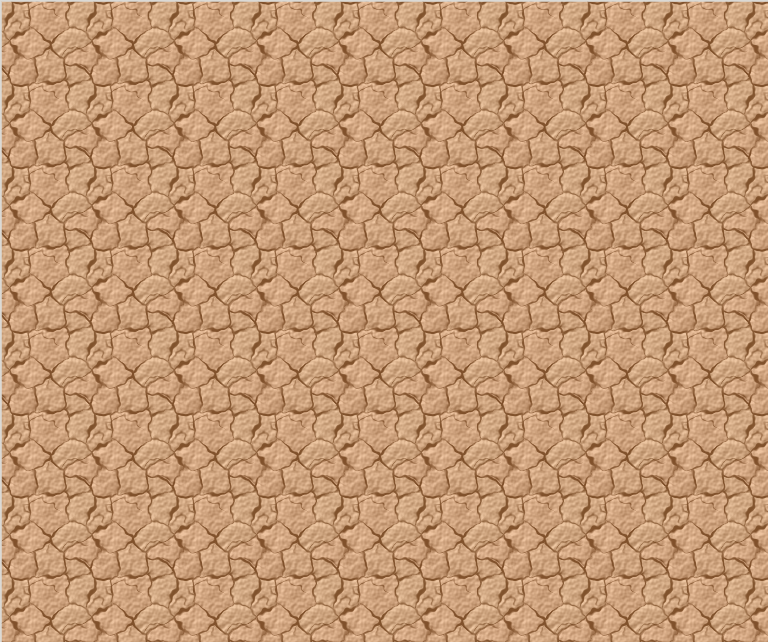
Give the GLSL for this texture, as a Shadertoy shader.

```glsl
// Cracked dry clay: one square tile of nine plates repeated over the canvas.
// Plates are a wrapping weighted Voronoi diagram with a noise-warped outline;
// edge direction and embossed gradient noise give the relief, lit from upper left.

#define TILES 9.33          // repeats across the width
#define GRID 3.0            // plates per tile side
#define CRACK_WIDTH 0.011   // half width, in tiles
#define RAGGEDNESS 0.06     // outline warp, in tiles
#define BULGE 0.022         // extra size of the middle plate
#define PINCH 0.09          // sideways drift that tapers the middle plate
#define RIM 0.24            // strength of edge lighting
#define GRAIN 0.8           // strength of surface relief
#define BORDER 0.0022       // pale top and left strip, in widths
#define CLAY_DARK vec3(0.48, 0.30, 0.15)
#define CLAY_LIGHT vec3(0.89, 0.735, 0.59)
#define BORDER_COLOR vec3(0.86, 0.85, 0.83)

const vec2 LIGHT = vec2(-0.6, -0.8);   // y points down in tile space

vec2 hash2(vec2 c) {
    vec3 q = fract(c.xyx * vec3(0.1031, 0.1030, 0.0973));
    q += dot(q, q.yzx + 33.33);
    return fract((q.xx + q.yz) * q.zy);
}

float cornerSlope(vec2 cell, vec2 f, vec2 corner, float period) {
    float a = 6.2832 * hash2(mod(cell + corner, period) + 7.0 * period).x;
    return dot(vec2(cos(a), sin(a)), f - corner);
}

// Gradient noise that wraps once per tile; period is a whole number.
float noise(vec2 p, float period) {
    p *= period;
    vec2 i = floor(p), f = p - i;
    vec2 u = f * f * f * (f * (f * 6.0 - 15.0) + 10.0);
    float top = mix(cornerSlope(i, f, vec2(0, 0), period),
                    cornerSlope(i, f, vec2(1, 0), period), u.x);
    float low = mix(cornerSlope(i, f, vec2(0, 1), period),
                    cornerSlope(i, f, vec2(1, 1), period), u.x);
    return mix(top, low, u.y);
}

float surface(vec2 p) {
    return 0.45 * noise(p, 7.0) + 0.35 * noise(p, 14.0) + 0.3 * noise(p, 25.0);
}

// Plate centre (xy) and weight (z). The outer columns lean opposite ways, and
// the plate below the middle moves aside so the middle one ends in a point.
vec3 plateSeed(vec2 cell) {
    vec2 id = mod(cell, GRID);
    float lean = -sin(2.0944 * id.y) * cos(1.5708 * id.x);
    float drift = 0.05 * sin(1.6 * id.y - 0.4) * cos(1.2 * id.x - 0.3);
    vec2 offset = vec2(PINCH * lean, 0.09 + drift);
    bool aside = id.x == 1.0 && id.y == 2.0;
    if (aside) offset += vec2(0.40, 0.20);
    float weight = aside ? 0.0 : BULGE * (1.0 - length(id - 1.0));
    return vec3((cell + 0.5) / GRID + offset, weight);
}

// Distance to the nearest plate border, its direction, and the plate's cell.
float plateBorder(vec2 p, out vec2 toBorder, out vec2 plate) {
    vec2 base = floor(p * GRID);
    float nearest = 1e3;
    for (int y = -3; y <= 3; y++)
    for (int x = -3; x <= 3; x++) {
        vec2 cell = base + vec2(x, y);
        vec3 s = plateSeed(cell);
        float power = dot(p - s.xy, p - s.xy) - s.z;
        if (power < nearest) { nearest = power; plate = cell; }
    }
    vec2 centre = plateSeed(plate).xy;
    float border = 1e3;
    for (int y = -3; y <= 3; y++)
    for (int x = -3; x <= 3; x++) {
        if (x == 0 && y == 0) continue;
        vec3 s = plateSeed(plate + vec2(x, y));
        vec2 across = s.xy - centre;
        float power = dot(p - s.xy, p - s.xy) - s.z;
        float d = (power - nearest) / (2.0 * length(across));
        if (d < border) { border = d; toBorder = normalize(across); }
    }
    return border;
}

void mainImage(out vec4 fragColor, in vec2 fragCoord) {
    float aspect = iResolution.y / iResolution.x;
    vec2 uv = vec2(fragCoord.x, iResolution.y - fragCoord.y) / iResolution.x;
    vec2 p = (uv - vec2(1.0, aspect) / 3.0) * TILES;
    float pixel = TILES / iResolution.x;

    // Ragged plate outlines
    vec2 warp = vec2(noise(p, 5.0), noise(p + 0.41, 5.0))
              + 0.6 * vec2(noise(p, 12.0), noise(p + 0.23, 12.0));
    vec2 toBorder, plate;
    float d = plateBorder(p + RAGGEDNESS * warp, toBorder, plate);
    vec2 variation = hash2(mod(plate, GRID) + 11.0);

    // Plate surface: tone, embossed grain and lit rim
    float tone = 0.82 + 0.06 * (variation.x - 0.5) + 0.16 * noise(p, 5.0);
    tone += GRAIN * (surface(p) - surface(p + 0.025 * LIGHT));
    tone += RIM * dot(toBorder, LIGHT) * exp(-d / 0.035);

    // Hairline veins on parts of the plates
    float vein = 1.0 - smoothstep(0.0, 0.08, abs(noise(p + 0.08 * warp, 4.0)));
    tone -= 0.45 * vein * smoothstep(-0.05, 0.25, noise(p + 0.37, 3.0));

    // Main cracks, uneven in width and depth
    float wear = noise(p + 0.17, 5.0);
    float width = CRACK_WIDTH * (1.0 + 1.1 * wear);
    float crack = 1.0 - smoothstep(width - 0.7 * pixel, width + 0.9 * pixel, d);
    tone = mix(tone, 0.05, crack * clamp(0.85 + 0.9 * wear, 0.35, 1.0));

    vec3 color = mix(CLAY_DARK, CLAY_LIGHT, clamp(tone, 0.0, 1.1));
    color *= mix(vec3(1.0), vec3(1.0, 0.98, 0.98), variation.y);

    // Pale strip along the top and left
    float strip = smoothstep(-0.5, 0.5, (BORDER - min(uv.x, uv.y)) * iResolution.x);
    fragColor = vec4(mix(color, BORDER_COLOR, strip), 1.0);
}
```
